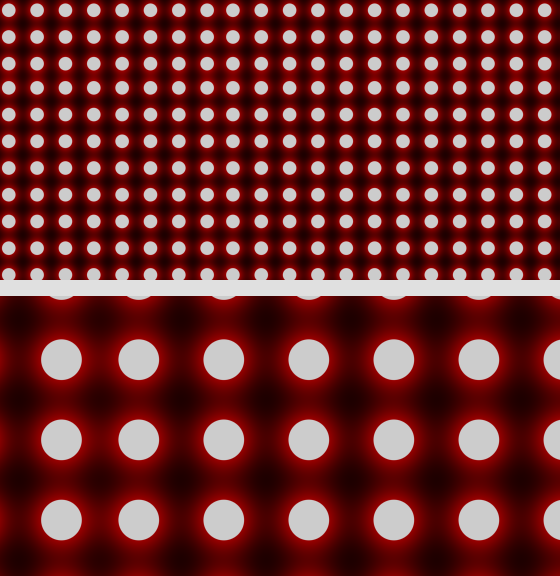
Top: the whole. Bottom: its middle third, enlarged.
Write a Shadertoy shader that draws this pattern.

```glsl
// Centre of the dot in a given cell; the lattice closes up slightly at cell 8
vec2 dotCentre(vec2 cell) {
    vec2 pitch = vec2(0.10122, 0.09544);
    return vec2(0.0313, 0.0182) + cell * pitch - 0.0092 * step(7.5, cell);
}

void mainImage(out vec4 fragColor, in vec2 fragCoord) {
    vec2 uv = fragCoord / iResolution.y;
    vec2 home = round((uv - vec2(0.0313, 0.0182)) / vec2(0.10122, 0.09544));

    // Gather the glow and the nearest dot from neighbouring cells
    float glow = 0.0;
    float nearest = 1.0;
    for (int j = -1; j <= 1; j++) {
        for (int i = -1; i <= 1; i++) {
            vec2 offset = uv - dotCentre(home + vec2(i, j));
            glow += exp(-700.0 * dot(offset, offset));
            nearest = min(nearest, length(offset));
        }
    }
    vec3 color = vec3(0.87 * glow, 0.0, 0.0);

    // Flat grey discs with a one-pixel soft edge
    float pixel = 1.0 / iResolution.y;
    float disc = 1.0 - smoothstep(-0.7 * pixel, 0.7 * pixel, nearest - 0.0242);
    color = mix(color, vec3(0.8), disc);

    fragColor = vec4(color, 1.0);
}
```
